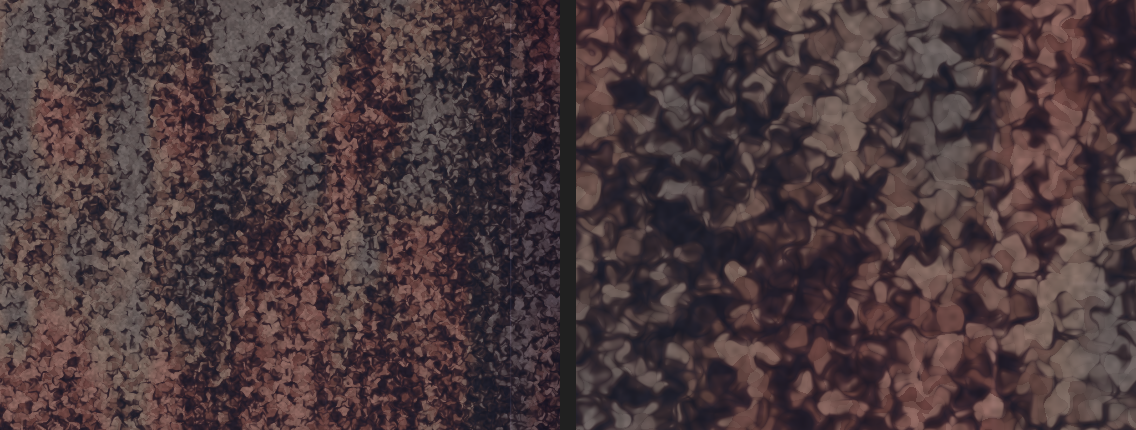
Left: the whole. Right: its middle third, enlarged.
Reproduce this texture procedurally as a Shadertoy shader.

```glsl
// Weathered dark metal: mottled rust flakes over blue-black steel, streaked vertically.

const vec3 INK   = vec3(0.115, 0.115, 0.160);
const vec3 UMBER = vec3(0.215, 0.165, 0.185);
const vec3 RUST  = vec3(0.365, 0.260, 0.245);
const vec3 TAN   = vec3(0.430, 0.360, 0.330);
const vec3 ASH   = vec3(0.340, 0.320, 0.325);

float hash(vec2 p) {
    vec3 q = fract(p.xyx * vec3(0.1031, 0.1030, 0.0973));
    q += dot(q, q.yzx + 33.33);
    return fract((q.x + q.y) * q.z);
}

// Smooth value noise, 0 to 1
float noise(vec2 p) {
    vec2 cell = floor(p), f = fract(p);
    f = f * f * (3.0 - 2.0 * f);
    float low  = mix(hash(cell), hash(cell + vec2(1, 0)), f.x);
    float high = mix(hash(cell + vec2(0, 1)), hash(cell + vec2(1, 1)), f.x);
    return mix(low, high, f.y);
}

// Two octaves of value noise
float layered(vec2 p) {
    return 0.62 * noise(p) + 0.38 * noise(p * 2.1 + 17.3);
}

// Cellular noise: x = distance to the nearest seed, y = random tone of that seed
vec2 cellular(vec2 p) {
    vec2 home = floor(p), nearest = vec2(9.0, 0.0);
    for (int j = -1; j <= 1; j++) {
        for (int i = -1; i <= 1; i++) {
            vec2 cell = home + vec2(i, j);
            vec2 seed = cell + vec2(hash(cell), hash(cell + 71.7));
            float d = length(p - seed);
            if (d < nearest.x) nearest = vec2(d, hash(cell + 139.1));
        }
    }
    return nearest;
}

// Soft line of the given half width around zero
float line(float d, float halfWidth) {
    return 1.0 - smoothstep(0.0, halfWidth, abs(d));
}

void mainImage(out vec4 fragColor, in vec2 fragCoord) {
    vec2 uv = fragCoord / iResolution.xy;
    vec2 p = fragCoord / iResolution.y;

    // Ragged flake outlines from a small domain warp
    vec2 warp = vec2(noise(p * 85.0), noise(p * 85.0 + 40.0)) - 0.5;
    vec2 q = p + warp * 0.014;
    vec2 flake = cellular(q * 44.0);
    vec2 crumb = cellular(q * 92.0 + 5.0);

    // Broad vertical stains, narrow drips and cloudy patches
    float stain = layered(p * vec2(13.0, 2.2) + 3.0);
    float drip  = layered(p * vec2(62.0, 7.0) + 11.0);
    float patches = layered(p * 4.5 + 29.0);
    float coverage = 0.42 * (stain - 0.5) + 0.30 * (drip - 0.5)
                   + 0.32 * (patches - 0.5) + 0.24 * (0.47 - uv.x);

    // Rust height decides where flakes hide the steel
    float relief = 0.50 * (0.47 - flake.x) + 0.42 * (0.47 - crumb.x)
                 + 0.42 * (noise(q * 66.0 + 8.0) - 0.5);
    float height = relief + coverage;
    float rusted = smoothstep(-0.10, 0.12, height);

    // Hue drifts: redder below, greyer above, with local changes per flake
    float redness = layered(p * vec2(7.0, 3.0) + 51.0) + 0.28 * (0.5 - uv.y);
    float tone = 0.55 * flake.y + 0.45 * crumb.y;
    vec3 steel = mix(INK, UMBER, smoothstep(-0.38, 0.02, height));
    steel = mix(steel, steel * vec3(1.14, 0.93, 0.96), smoothstep(0.4, 0.7, redness));
    vec3 rust = mix(RUST, TAN, smoothstep(0.15, 0.75, tone + 0.7 * coverage));
    rust = mix(rust, ASH, 0.75 * smoothstep(0.52, 0.32, redness));
    rust = mix(rust, rust * vec3(1.06, 0.92, 0.94), smoothstep(0.52, 0.72, redness));
    rust *= 0.90 + 0.22 * tone + 0.25 * clamp(height, 0.0, 0.4);
    vec3 color = mix(steel, rust, rusted);

    // Violet shade toward the right edge
    float shade = smoothstep(0.80, 1.0, uv.x);
    color *= mix(vec3(1.0), vec3(0.78, 0.73, 0.84), shade);

    // Faint scratches: two upright, one level
    float scratch = line(uv.x - 0.912, 0.0022) * (0.4 + 0.6 * noise(vec2(3.0, p.y * 40.0)));
    scratch += 0.45 * line(uv.x - 0.582, 0.0030) * noise(vec2(9.0, p.y * 18.0));
    float span = smoothstep(0.61, 0.66, uv.x) * smoothstep(0.92, 0.87, uv.x);
    scratch += 0.55 * span * line(uv.y - 0.447, 0.0028) * noise(vec2(p.x * 45.0, 2.0));
    color += scratch * vec3(0.075, 0.072, 0.095);

    // Fine mineral grain
    float grain = noise(p * 190.0) - 0.5;
    color *= 1.0 + 0.20 * grain;
    color += 0.018 * (noise(p * 120.0 + 63.0) - 0.5) * vec3(1.0, 0.6, 0.4);

    fragColor = vec4(clamp(color, 0.0, 1.0), 1.0);
}
```
